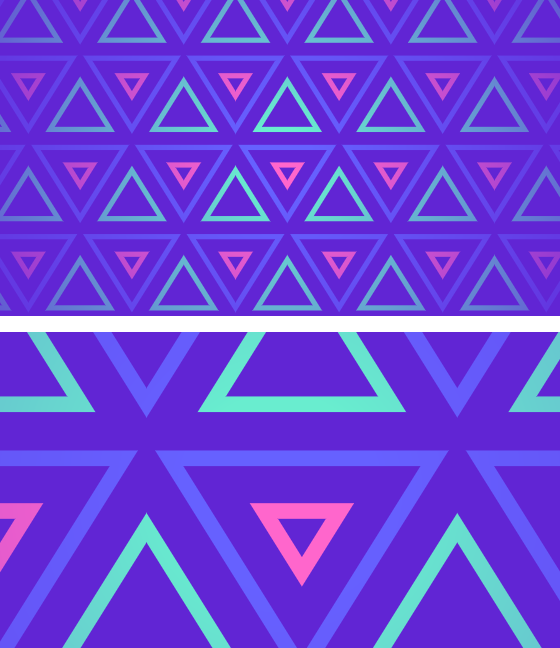
Top, the full canvas; bottom, a detail of the centre.
This pattern is drawn by a Shadertoy shader. Its source:

```glsl
// Staggered rows of outlined triangles on violet, fading away from the centre.
// Lengths are fractions of the canvas height.
#define PITCH 0.3278
#define ROW 0.2824
#define ORIGIN vec2(0.0231, 0.0417)
#define SLOPE 1.6
#define STROKE 0.0165
#define FADE_START 0.1
#define FADE_RATE 0.8
#define VIOLET vec3(0.38, 0.145, 0.83)
#define BLUE vec3(0.40, 0.38, 1.0)
#define MINT vec3(0.41, 0.93, 0.81)
#define PINK vec3(1.0, 0.40, 0.80)

// Depth inside a triangle whose flat side lies on y = 0 and whose tip is at y = height.
float triangleDepth(vec2 p, float height) {
    float side = (height - p.y - SLOPE * abs(p.x)) / length(vec2(SLOPE, 1.0));
    return min(p.y, side);
}

// Coverage of a mitred stroke lying just inside the triangle.
float triangleOutline(vec2 p, float height, float pixel) {
    float edge = abs(triangleDepth(p, height) - 0.5 * STROKE) - 0.5 * STROKE;
    return clamp(0.5 - edge / pixel, 0.0, 1.0);
}

void mainImage(out vec4 fragColor, in vec2 fragCoord) {
    float pixel = 1.0 / iResolution.y;
    vec2 centred = (fragCoord - 0.5 * iResolution.xy) * pixel;
    vec2 p = centred - ORIGIN;

    // Fold into one cell: y runs down from the top of the row, odd rows shift by half.
    float margin = 0.5 * (ROW - 0.2477);
    float down = margin - p.y;
    float row = floor(down / ROW);
    float y = down - row * ROW - margin;
    float shifted = p.x + 0.5 * PITCH * mod(row, 2.0);
    float x = abs(mod(shifted + 0.5 * PITCH, PITCH) - 0.5 * PITCH);

    // Large and small triangles point down; the one between them points up.
    float large = triangleOutline(vec2(x, y), 0.2477, pixel);
    float small = triangleOutline(vec2(x, y - 0.0556), 0.088, pixel);
    float upright = triangleOutline(vec2(0.5 * PITCH - x, 0.2419 - y), 0.176, pixel);

    // Strokes dissolve into the ground with distance from the centre.
    float glow = clamp(1.0 - FADE_RATE * max(length(centred) - FADE_START, 0.0), 0.0, 1.0);
    vec3 color = VIOLET;
    color = mix(color, BLUE, large * glow);
    color = mix(color, MINT, upright * glow);
    color = mix(color, PINK, small * glow);
    fragColor = vec4(color, 1.0);
}
```
